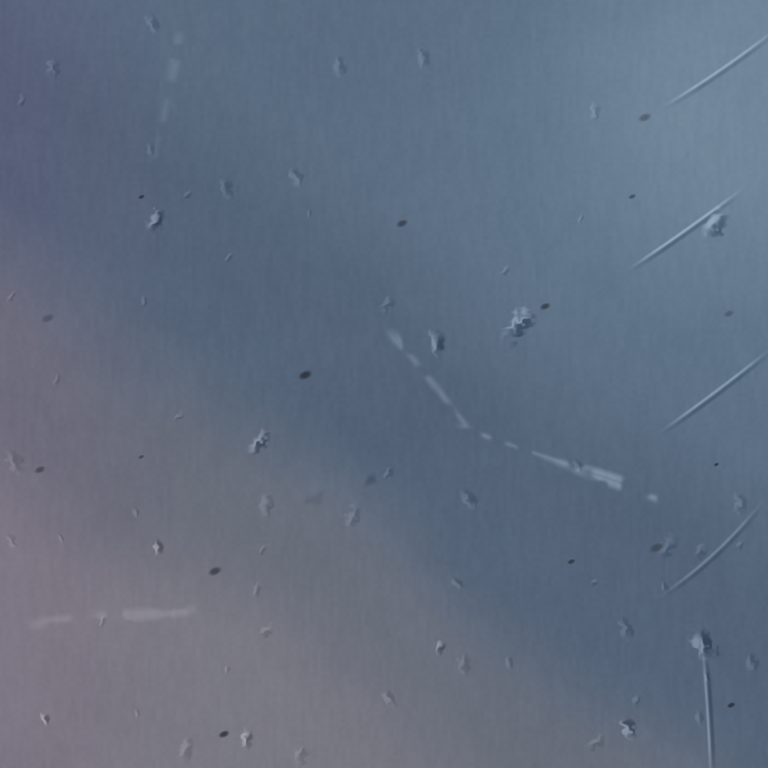
Reproduce this texture procedurally as a WebGL 1 fragment shader.

```glsl
precision highp float;
// Worn, softly lit metal sheet: slate blue with a warm grey lower left and a pale
// upper right. Broad tone comes from warped gradients; embossed scratches, broken
// creases, chips and dark specks are distance functions placed by hashes.
uniform vec2 u_resolution;

const vec3 DEEP_SLATE = vec3(0.328, 0.388, 0.468);
const vec3 SLATE = vec3(0.352, 0.422, 0.502);
const vec3 DUSK_GREY = vec3(0.410, 0.430, 0.480);
const vec3 WARM_GREY = vec3(0.472, 0.470, 0.510);
const vec3 STEEL = vec3(0.380, 0.460, 0.540);
const vec3 PALE_STEEL = vec3(0.445, 0.525, 0.603);
const vec3 SPECK = vec3(0.16, 0.18, 0.22);

float hash(vec2 p) {
  vec3 q = fract(p.xyx * 0.1031);
  q += dot(q, q.yzx + 33.33);
  return fract((q.x + q.y) * q.z);
}

float noise(vec2 p) {
  vec2 cell = floor(p), f = fract(p);
  f = f * f * (3.0 - 2.0 * f);
  float low = mix(hash(cell), hash(cell + vec2(1.0, 0.0)), f.x);
  float high = mix(hash(cell + vec2(0.0, 1.0)), hash(cell + 1.0), f.x);
  return mix(low, high, f.y);
}

float fbm(vec2 p) {
  float sum = 0.0, gain = 0.5;
  for (int i = 0; i < 4; i++) {
    sum += gain * noise(p);
    p = p * 2.03 + 17.0;
    gain *= 0.5;
  }
  return sum / 0.9375;
}

float falloff(float inner, float outer, float d) {
  return 1.0 - smoothstep(inner, outer, d);
}

vec2 rotate(vec2 p, float angle) {
  float c = cos(angle), s = sin(angle);
  return vec2(c * p.x + s * p.y, c * p.y - s * p.x);
}

// Light ridge with a dark side, bent as a parabola and tapered at both ends.
float scratch(vec2 p, float angle, float halfLength, float bend, float width) {
  vec2 q = rotate(p, angle);
  q.y -= bend * q.x * q.x;
  float taper = falloff(0.3 * halfLength, halfLength, abs(q.x));
  float ridge = falloff(0.0, width, abs(q.y));
  float shade = falloff(0.0, width * 1.3, abs(q.y + width * 1.4));
  return taper * (ridge - 0.55 * shade);
}

// Faint worn line between two points, broken up by noise.
float crease(vec2 p, vec2 a, vec2 b, float width) {
  vec2 ab = b - a;
  float t = clamp(dot(p - a, ab) / dot(ab, ab), 0.0, 1.0);
  float wobble = (noise(p * 14.0) - 0.5) * 0.03;
  float d = abs(length(p - a - ab * t) + wobble * t * (1.0 - t) * 2.0);
  float ends = smoothstep(0.0, 0.15, t) * falloff(0.85, 1.0, t);
  return ends * falloff(0.0, width, d) * smoothstep(0.35, 0.75, noise(p * 60.0));
}

// Raised chips, one per chosen grid cell; returns signed relief.
float chips(vec2 p, float grid, float density, float size) {
  vec2 cell = floor(p * grid);
  vec2 centre = (cell + 0.25 + 0.5 * vec2(hash(cell + 3.1), hash(cell + 8.7))) / grid;
  float radius = size * (0.5 + hash(cell + 21.3));
  vec2 q = rotate(p - centre, 0.5 + 1.6 * hash(cell + 5.9));
  q += (noise(p * 170.0) - 0.5) * radius * 0.8;
  vec2 squash = vec2(0.6, 1.7);
  float lit = falloff(0.2, 1.0, length(q * squash) / radius);
  float shade = falloff(0.2, 1.0, length((q + vec2(0.0, 0.75 * radius)) * squash) / radius);
  return step(hash(cell + 40.7), density) * (lit - 0.8 * shade);
}

float specks(vec2 p, float grid, float density, float size) {
  vec2 cell = floor(p * grid);
  vec2 centre = (cell + 0.25 + 0.5 * vec2(hash(cell + 61.3), hash(cell + 72.9))) / grid;
  float radius = size * (0.5 + hash(cell + 85.1));
  vec2 q = rotate(p - centre, 0.4) * vec2(0.75, 1.3);
  return step(hash(cell + 97.7), density) * falloff(0.3 * radius, radius, length(q))
    * (0.3 + 0.6 * hash(cell + 13.3));
}

vec3 sheetTone(vec2 p) {
  float warp = fbm(p * 3.0 + 4.0) - 0.5;
  float diagonal = 0.6 - 0.72 * p.x - p.y + 0.16 * warp;
  float deep = falloff(0.08, 0.32, abs(diagonal + 0.22) + 0.2 * warp);
  vec3 tone = mix(SLATE, DEEP_SLATE, deep);
  float glow = length(p - vec2(1.0, 0.89)) + 0.12 * warp;
  tone = mix(tone, STEEL, falloff(0.24, 0.60, glow));
  tone = mix(tone, PALE_STEEL, falloff(0.08, 0.36, glow));
  tone = mix(tone, DUSK_GREY, smoothstep(-0.16, 0.06, diagonal));
  tone = mix(tone, WARM_GREY, smoothstep(0.06, 0.28, diagonal));
  return tone + vec3(0.014, -0.012, 0.002) * falloff(0.0, 0.3, p.x);
}

void main() {
  vec2 p = gl_FragCoord.xy / u_resolution;
  vec3 color = sheetTone(p);

  // Cloudy stains and fine vertical brushing
  color += 0.022 * (fbm(p * vec2(7.0, 11.0)) - 0.5);
  color += 0.014 * (noise(p * vec2(190.0, 45.0)) - 0.5);
  color += 0.012 * (noise(p * 210.0 + 9.0) - 0.5);

  // Long scratches climbing the right side, turning from upright to sloped
  float relief = 0.0;
  for (int i = 0; i < 5; i++) {
    float k = float(i);
    vec2 centre = vec2(0.78 + 0.16 * hash(vec2(k, 2.0)), 0.07 + 0.21 * k);
    float angle = 0.6 + 0.95 * falloff(0.0, 1.0, k) + 0.3 * hash(vec2(k, 5.0));
    float bend = 2.4 * (hash(vec2(k, 7.0)) - 0.5);
    relief += (0.5 + 0.5 * hash(vec2(k, 11.0))) * scratch(p - centre, angle, 0.10, bend, 0.0034);
  }
  color += 0.19 * relief;

  // Worn creases and small marks
  color += 0.10 * crease(p, vec2(0.50, 0.58), vec2(0.62, 0.43), 0.009);
  color += 0.15 * crease(p, vec2(0.58, 0.45), vec2(0.90, 0.34), 0.010);
  color += 0.06 * crease(p, vec2(0.02, 0.185), vec2(0.32, 0.21), 0.012);
  color += 0.05 * crease(p, vec2(0.19, 0.74), vec2(0.24, 0.98), 0.012);
  color -= 0.07 * crease(p, vec2(0.36, 0.33), vec2(0.52, 0.39), 0.010);
  color += 0.15 * chips(p, 8.0, 0.22, 0.012);
  color += 0.06 * chips(p + 0.37, 19.0, 0.16, 0.008);
  color = mix(color, SPECK, specks(p, 9.0, 0.20, 0.006));
  gl_FragColor = vec4(clamp(color, 0.0, 1.0), 1.0);
}
```
